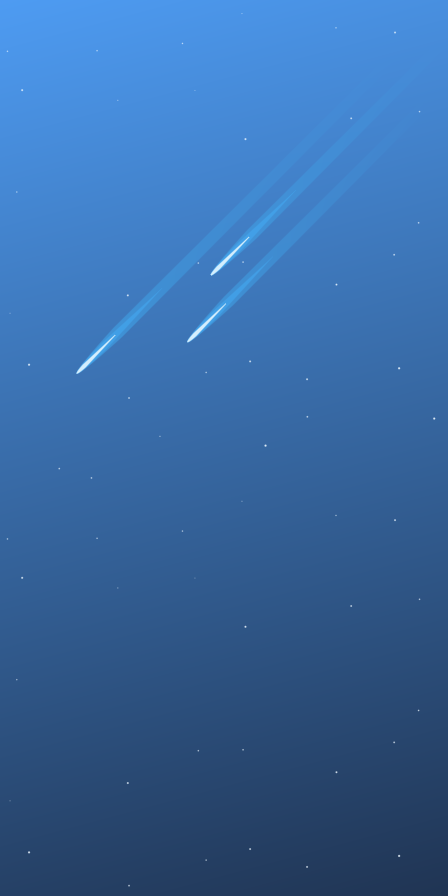
A Shadertoy shader for this background:

```glsl
const vec3 SKY_LIGHT = vec3(0.305, 0.61, 0.95);
const vec3 SKY_DARK = vec3(0.125, 0.205, 0.325);
const vec3 TAIL_BLUE = vec3(0.25, 0.63, 0.90);
const vec3 CORE_WHITE = vec3(0.88, 0.96, 1.0);
const float STAR_GRID = 6.0;
const float STAR_TILE_HEIGHT = 1.0885;

float hash(vec2 p) {
    return fract(sin(dot(p, vec2(127.1, 311.7))) * 43758.5453);
}

float coverage(float dist, float soft) {
    return 1.0 - smoothstep(-soft, soft, dist);
}

// Diagonal sky gradient, lightest at the upper left
vec3 sky(vec2 p, float height) {
    vec2 dir = vec2(0.259, 0.966);
    float t = dot(vec2(p.x, height - p.y), dir) / dot(vec2(1.0, height), dir);
    return mix(SKY_LIGHT, SKY_DARK, clamp(t, 0.0, 1.0));
}

// Jittered stars in a vertically repeating tile, measured from the top
float stars(vec2 p, float soft) {
    vec2 grid = p * vec2(STAR_GRID, STAR_GRID / STAR_TILE_HEIGHT);
    vec2 cell = floor(grid);
    vec2 id = vec2(cell.x, mod(cell.y, STAR_GRID));
    vec2 jitter = 0.1 + 0.8 * vec2(hash(id), hash(id + 17.3));
    vec2 offset = (grid - cell - jitter) * vec2(1.0, STAR_TILE_HEIGHT) / STAR_GRID;
    float size = hash(id + 41.7);
    float radius = mix(0.0007, 0.0023, size);
    // One sparse row keeps only its outer stars
    float present = id.y == 2.0 ? step(2.0, abs(id.x - 2.5)) : 1.0;
    return present * coverage(length(offset) - radius, soft) * mix(0.55, 0.95, size);
}

// Streak with a rounded tip that narrows along its length
float streak(vec2 q, float len, float halfWidth, float tip, float narrowing, float soft) {
    float t = clamp(q.x / len, 0.0, 1.0);
    float width = halfWidth * sqrt(min(t / tip, 1.0)) * (1.0 - narrowing * t);
    float ends = step(0.0, q.x) * step(q.x, len);
    return ends * coverage(abs(q.y) - width, soft);
}

vec3 addComet(vec3 color, vec2 p, vec2 head, float len, float soft) {
    vec2 d = (p - head) * 0.70711;
    vec2 q = vec2(d.x + d.y, d.y - d.x);
    float fade = 1.0 - clamp(q.x / len, 0.0, 1.0);
    float tail = streak(q, len, 0.0145, 0.13 / len, 0.25, soft);
    float glow = streak(q, 0.27, 0.0125, 0.35, 1.0, soft);
    float core = streak(q, 0.122, 0.0055, 0.2, 0.85, soft);
    color = mix(color, TAIL_BLUE, tail * 0.72 * fade);
    color = mix(color, TAIL_BLUE * 1.06, glow * 0.55);
    return mix(color, CORE_WHITE, core * 0.92);
}

void mainImage(out vec4 fragColor, in vec2 fragCoord) {
    vec2 p = fragCoord / iResolution.x;
    float height = iResolution.y / iResolution.x;
    float soft = 0.8 / iResolution.x;
    vec2 fromTop = vec2(p.x, height - p.y);

    vec3 color = sky(p, height);
    color = mix(color, vec3(0.93, 0.97, 1.0), stars(fromTop, soft));

    // Three parallel comets
    color = addComet(color, p, vec2(0.171, height - 0.834), 0.99, soft);
    color = addComet(color, p, vec2(0.470, height - 0.615), 0.73, soft);
    color = addComet(color, p, vec2(0.418, height - 0.764), 0.75, soft);

    fragColor = vec4(color, 1.0);
}
```
